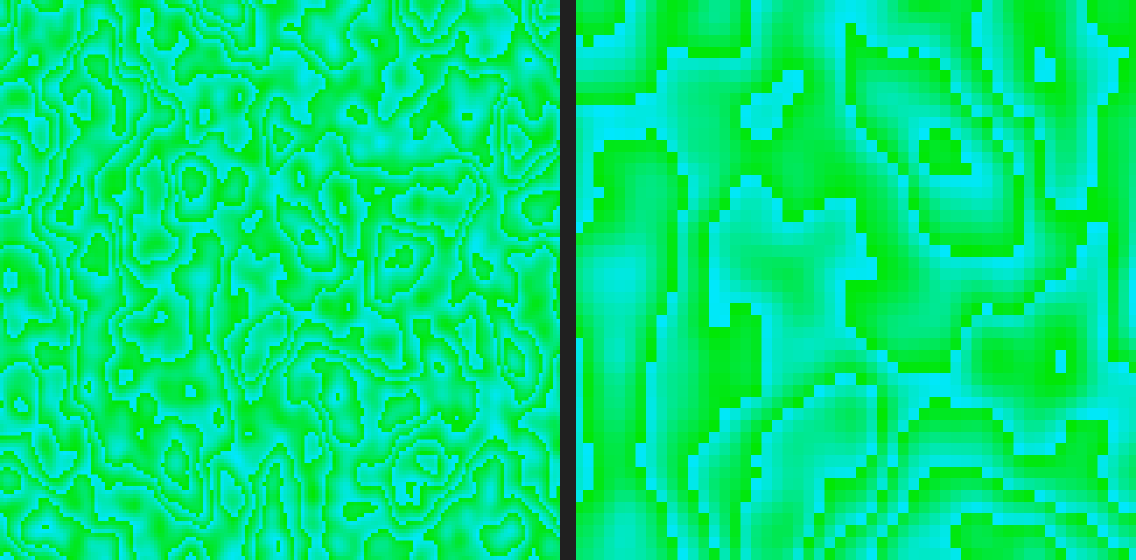
Left: the whole. Right: its middle third, enlarged.
Give the GLSL for this texture, as a Shadertoy shader.

```glsl
// Blocky contour terrain: wrapped gradient noise in green-to-cyan ramps on a coarse grid.

const vec2  GRID_CELLS   = vec2(160.0, 144.0); // blocks across and up the canvas
const vec2  BASE_FREQ    = vec2(7.0, 5.2);     // hills per canvas, taller than wide
const int   OCTAVES      = 3;
const float LACUNARITY   = 2.03;
const float GAIN         = 0.42;
const float RAMP_COUNT   = 4.2;                // colour ramps per unit of height
const float EDGE_SPREAD  = 0.15;               // sample offset in pixels, softens block edges
const vec3  GREEN        = vec3(0.0, 0.91, 0.01);
const vec3  CYAN         = vec3(0.0, 0.91, 0.99);
const float TAU          = 6.2831853;

// Integer hash of a lattice point, 0 to 1
float hash(ivec2 p) {
    uint h = uint(p.x) * 1597334677u ^ uint(p.y) * 3812015801u;
    h = (h ^ (h >> 15)) * 2246822519u;
    h = (h ^ (h >> 13)) * 3266489917u;
    h ^= h >> 16;
    return float(h >> 8) / 16777216.0;
}

// Dot product of a lattice point's unit gradient with the offset from it
float latticeSlope(ivec2 lattice, vec2 offset) {
    float angle = TAU * hash(lattice);
    return dot(vec2(cos(angle), sin(angle)), offset);
}

float gradientNoise(vec2 p) {
    ivec2 i = ivec2(floor(p));
    vec2 f = fract(p);
    vec2 u = f * f * f * (f * (f * 6.0 - 15.0) + 10.0);
    float bottom = mix(latticeSlope(i, f),
                       latticeSlope(i + ivec2(1, 0), f - vec2(1.0, 0.0)), u.x);
    float top = mix(latticeSlope(i + ivec2(0, 1), f - vec2(0.0, 1.0)),
                    latticeSlope(i + ivec2(1, 1), f - vec2(1.0, 1.0)), u.x);
    return mix(bottom, top, u.y);
}

float terrainHeight(vec2 uv) {
    vec2 p = uv * BASE_FREQ + 11.3;
    float height = 0.0;
    float amplitude = 1.0;
    for (int octave = 0; octave < OCTAVES; octave++) {
        height += amplitude * gradientNoise(p);
        p = p * LACUNARITY + vec2(17.7, 5.9);
        amplitude *= GAIN;
    }
    return height;
}

// One flat colour per block, the ramp restarting at each whole height step
vec3 blockColor(vec2 uv) {
    vec2 center = (floor(uv * GRID_CELLS) + 0.5) / GRID_CELLS;
    return mix(GREEN, CYAN, fract(RAMP_COUNT * terrainHeight(center)));
}

void mainImage(out vec4 fragColor, in vec2 fragCoord) {
    // Four close samples smooth the block edges
    vec3 color = vec3(0.0);
    for (int s = 0; s < 4; s++) {
        vec2 corner = vec2(s & 1, s >> 1) * 2.0 - 1.0;
        color += blockColor((fragCoord + EDGE_SPREAD * corner) / iResolution.xy);
    }
    fragColor = vec4(color / 4.0, 1.0);
}
```
